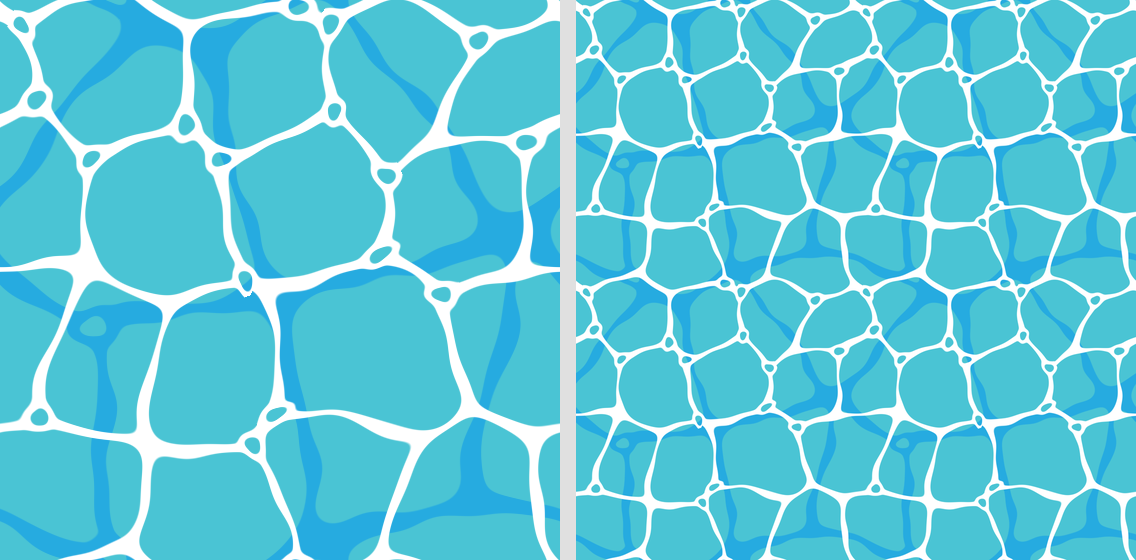
Left, the tile; right, the same tile 2 across and 2 down.
Give the GLSL for this texture, as a WebGL 1 fragment shader.

```glsl
precision highp float;
uniform vec2 u_resolution;

#define FOAM_GRID vec2(4.0, 4.0)
#define SHADE_GRID vec2(3.0, 2.0)
#define FOAM_HALF_WIDTH 0.0078
#define SHADE_HALF_WIDTH 0.0135
#define FOAM_HOLE 0.0145
#define SHADE_HOLE 0.0210
#define JITTER 0.62
#define HOLE_SHARE 0.45
#define WATER vec3(0.29, 0.77, 0.83)
#define SHADE vec3(0.15, 0.67, 0.88)
#define FOAM vec3(1.0)

const float TAU = 6.2831853;

vec2 hash2(vec2 p) {
  return fract(sin(vec2(dot(p, vec2(127.1, 311.7)), dot(p, vec2(269.5, 183.3)))) * 43758.55);
}

// Wrapped, staggered seed: offset from p, distance, random value
vec4 seedNear(vec2 cell, vec2 grid, float layer, vec2 p) {
  vec2 h = hash2(mod(cell, grid) + layer);
  vec2 stagger = vec2(0.5 * mod(cell.y, 2.0) - 0.25, 0.0);
  vec2 offset = (cell + 0.5 + stagger + JITTER * (h - 0.5)) / grid - p;
  return vec4(offset, length(offset), fract(h.x * 17.0 + h.y * 31.0));
}

// Periodic bending of the plane
vec2 warp(vec2 p, float phase) {
  vec2 q = TAU * p.yx;
  vec2 slow = sin(q * 3.0 + TAU * p * vec2(1.0, -2.0) + phase + vec2(0.0, 2.1));
  vec2 fast = sin(q * 8.0 + TAU * p * vec2(-3.0, 4.0) + phase * 1.7);
  return p + 0.011 * slow + 0.0025 * fast;
}

// Signed distance to a web of strands, with holes at some junctions
float web(vec2 point, vec2 grid, float layer, float halfWidth, float hole) {
  vec2 p = warp(point, layer);
  vec2 base = floor(p * grid);

  // Four nearest seeds, in order
  vec4 a = vec4(9.0), b = a, c = a, d = a;
  for (int y = -2; y <= 2; y++) {
    for (int x = -2; x <= 2; x++) {
      vec4 s = seedNear(base + vec2(x, y), grid, layer, p);
      if (s.z < a.z) { d = c; c = b; b = a; a = s; }
      else if (s.z < b.z) { d = c; c = b; b = s; }
      else if (s.z < c.z) { d = c; c = s; }
      else if (s.z < d.z) { d = s; }
    }
  }

  // Smooth minimum of the border distances rounds the cell corners
  float rounding = halfWidth * 1.5;
  float sum = 0.0;
  for (int y = -2; y <= 2; y++) {
    for (int x = -2; x <= 2; x++) {
      vec4 s = seedNear(base + vec2(x, y), grid, layer, p);
      vec2 across = s.xy - a.xy;
      float span = length(across);
      if (span > 0.0001) {
        sum += exp(-dot(0.5 * (a.xy + s.xy), across / span) / rounding);
      }
    }
  }
  float border = -rounding * log(max(sum, 1e-20));

  // Strand width swells and tapers
  float swell = sin(TAU * dot(point, vec2(5.0, 3.0)) + layer)
              + sin(TAU * dot(point, vec2(-4.0, 6.0)) + layer * 2.3);
  float strand = border - halfWidth * (1.0 + 0.24 * swell);

  // Junction of the three nearest cells
  vec2 u = b.xy - a.xy;
  vec2 v = c.xy - a.xy;
  float area = 2.0 * (u.x * v.y - u.y * v.x);
  if (abs(area) < 1e-5) area = 1e-5;
  float uu = dot(u, u);
  float vv = dot(v, v);
  vec2 centre = vec2(v.y * uu - u.y * vv, u.x * vv - v.x * uu) / area;
  vec2 toJunction = a.xy + centre;
  float gap = length(toJunction - d.xy) - length(centre);
  float pick = fract((a.w + b.w + c.w) * 5.3);

  // Ring with an uneven oval opening, only where the junction stands clear
  if (pick < HOLE_SHARE && gap > 2.5 * hole) {
    float angle = atan(toJunction.y, toJunction.x);
    float r = length(toJunction) * (1.0 + 0.17 * sin(2.0 * angle + pick * 40.0)
                                        + 0.07 * sin(3.0 * angle + pick * 70.0));
    float ring = r - hole - halfWidth * 1.3;
    float blend = max(halfWidth * 1.4 - abs(strand - ring), 0.0) / (halfWidth * 1.4);
    strand = min(strand, ring) - blend * blend * halfWidth * 0.35;
    strand = max(strand, hole - r);
  }
  return strand;
}

void main() {
  vec2 p = gl_FragCoord.xy / u_resolution;
  float soft = 0.8 / min(u_resolution.x, u_resolution.y);

  float shade = web(p, SHADE_GRID, 23.0, SHADE_HALF_WIDTH, SHADE_HOLE);
  float foam = web(p, FOAM_GRID, 7.0, FOAM_HALF_WIDTH, FOAM_HOLE);

  vec3 color = mix(SHADE, WATER, smoothstep(-soft, soft, shade));
  color = mix(FOAM, color, smoothstep(-soft, soft, foam));
  gl_FragColor = vec4(color, 1.0);
}
```
